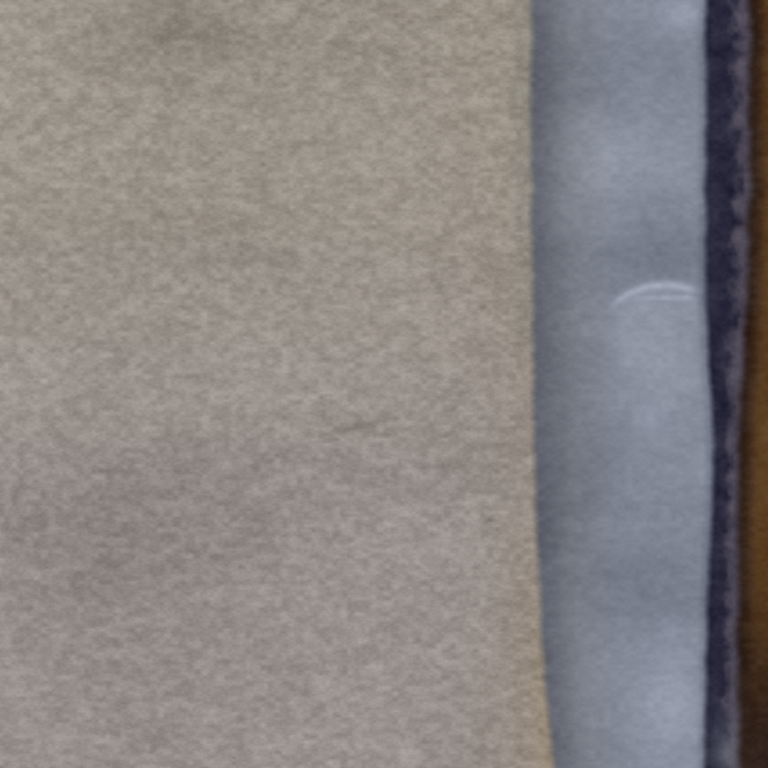
This texture is drawn by a WebGL 2 fragment shader. Its source:

```glsl
#version 300 es
precision highp float;

uniform vec2 u_resolution;
out vec4 fragColor;

const vec3 WALL_WARM = vec3(0.605, 0.575, 0.535);
const vec3 WALL_COOL = vec3(0.588, 0.558, 0.548);
const vec3 WALL_TAN = vec3(0.60, 0.54, 0.45);
const vec3 STRIP_SHADE = vec3(0.37, 0.38, 0.42);
const vec3 STRIP_BLUE = vec3(0.51, 0.535, 0.59);
const vec3 STRIP_GREY = vec3(0.47, 0.49, 0.525);
const vec3 SHEEN = vec3(0.68, 0.70, 0.77);
const vec3 NAVY = vec3(0.16, 0.16, 0.23);
const vec3 MAUVE = vec3(0.34, 0.31, 0.36);
const vec3 BROWN = vec3(0.35, 0.24, 0.13);
const vec3 BROWN_DARK = vec3(0.17, 0.115, 0.09);

float hash(vec2 p) {
  vec3 q = fract(vec3(p.xyx) * 0.1031);
  q += dot(q, q.yzx + 33.33);
  return fract((q.x + q.y) * q.z);
}

float valueNoise(vec2 p) {
  vec2 cell = floor(p), f = fract(p);
  f = f * f * (3.0 - 2.0 * f);
  float low = mix(hash(cell), hash(cell + vec2(1, 0)), f.x);
  float high = mix(hash(cell + vec2(0, 1)), hash(cell + vec2(1, 1)), f.x);
  return mix(low, high, f.y);
}

// Layered noise centred on zero
float fbm(vec2 p, int octaves) {
  float sum = 0.0, weight = 0.5;
  for (int i = 0; i < octaves; i++) {
    sum += weight * (valueNoise(p) - 0.5);
    p = p * 2.03 + 17.1;
    weight *= 0.55;
  }
  return sum;
}

// Soft elliptical spot
float spot(vec2 p, vec2 centre, vec2 radius) {
  vec2 d = (p - centre) / radius;
  return exp(-dot(d, d));
}

float edge(float x, float border, float softness) {
  return smoothstep(border - softness, border + softness, x);
}

vec3 wallColor(vec2 p, float rim) {
  vec3 color = mix(WALL_COOL, WALL_WARM, smoothstep(0.15, 0.9, p.y));
  color += 0.07 * fbm(p * vec2(4.0, 6.0) + 3.0, 3);
  color -= 0.045 * spot(p, vec2(0.23, 0.95), vec2(0.14, 0.10));
  color -= 0.025 * spot(p, vec2(0.27, 0.69), vec2(0.14, 0.06));
  color -= 0.03 * spot(p, vec2(0.15, 0.27), vec2(0.16, 0.18));
  color -= 0.025 * spot(p, vec2(0.55, 0.40), vec2(0.16, 0.05));

  // Small smudges
  vec2 tilted = vec2(p.x, p.y - 0.25 * (p.x - 0.46));
  color -= 0.07 * spot(tilted, vec2(0.46, 0.443), vec2(0.035, 0.006));
  color -= 0.08 * spot(p, vec2(0.637, 0.322), vec2(0.014, 0.008));

  // Yellowed border and its thin grey lip
  float tan_ = exp(-abs(rim - p.x) / 0.055) * mix(0.75, 0.2, smoothstep(0.0, 0.45, p.y));
  color = mix(color, WALL_TAN, tan_);
  float lip = smoothstep(0.035, 0.01, rim - p.x) * smoothstep(0.45, 0.8, p.y);
  return color - lip * vec3(0.05, 0.03, 0.02);
}

vec3 stripColor(vec2 p, float rim, float outer) {
  float across = (p.x - rim) / (outer - rim);
  vec3 color = mix(STRIP_GREY, STRIP_BLUE, smoothstep(0.1, 0.6, across));
  color = mix(STRIP_SHADE, color, smoothstep(-0.05, 0.28, across));
  color += 0.09 * fbm(p * vec2(8.0, 11.0) + 40.0, 3);
  color += 0.05 * spot(p, vec2(0.83, 0.79), vec2(0.10, 0.05));
  color -= 0.05 * spot(p, vec2(0.83, 0.66), vec2(0.11, 0.035));
  color -= 0.04 * spot(p, vec2(0.84, 0.22), vec2(0.10, 0.06));

  // Raised fold with a bright arched crest
  float t = p.x - 0.868;
  float crest = 0.629 - 5.0 * t * t;
  float span = edge(p.x, 0.80, 0.015) * (1.0 - edge(p.x, 0.905, 0.012));
  color += 0.04 * span * smoothstep(0.42, 0.60, p.y) * (1.0 - edge(p.y, crest, 0.008));
  float crestLine = exp(-pow((p.y - crest) / 0.006, 2.0));
  float lowerLine = exp(-pow((p.y - 0.612) / 0.004, 2.0)) * edge(p.x, 0.83, 0.02);
  color = mix(color, SHEEN, span * max(0.7 * crestLine, 0.45 * lowerLine));

  // Reflected patches
  float glints = 0.45 * spot(p, vec2(0.885, 0.98), vec2(0.025, 0.018));
  glints += 0.25 * spot(p, vec2(0.845, 0.455), vec2(0.025, 0.02));
  glints += 0.38 * spot(p, vec2(0.875, 0.08), vec2(0.04, 0.09));
  color = mix(color, SHEEN, glints);
  return color - 0.08 * smoothstep(0.93, 1.0, across);
}

vec3 bandColor(vec2 p, float outer, float end) {
  float across = (p.x - outer) / (end - outer);
  float mottling = fbm(p * vec2(55.0, 45.0), 3);
  float mauve = smoothstep(0.45, 0.85, across + 0.5 * mottling);
  vec3 color = mix(NAVY, MAUVE, mauve * 0.8) + 0.10 * mottling;
  return mix(color, STRIP_GREY, 0.5 * spot(p, vec2(0.945, 0.02), vec2(0.02, 0.04)));
}

vec3 brownColor(vec2 p, float end) {
  float light = smoothstep(0.0, 0.03, p.x - end) * smoothstep(0.0, 0.28, p.y);
  return mix(BROWN_DARK, BROWN, light) + 0.07 * fbm(p * vec2(30.0, 14.0), 3);
}

void main() {
  vec2 p = gl_FragCoord.xy / u_resolution;

  // Borders of the vertical layers
  float wobble = 0.006 * fbm(vec2(2.0, p.y * 28.0), 3);
  float rim = 0.692 + 0.028 * pow(1.0 - p.y, 4.0) + wobble;
  float outer = 0.919 + 0.010 * spot(p, vec2(p.x, 0.40), vec2(1.0, 0.16)) - wobble;
  float end = mix(0.961, 0.977, smoothstep(0.35, 0.8, p.y)) + 1.5 * wobble;

  vec3 color = wallColor(p, rim);
  color = mix(color, stripColor(p, rim, outer), edge(p.x, rim, 0.007));
  color = mix(color, bandColor(p, outer, end), edge(p.x, outer, 0.006));
  color = mix(color, brownColor(p, end), edge(p.x, end, 0.008));

  // Fibrous grain, strongest on the wall
  float grain = fbm(p * vec2(105.0, 145.0), 3) + 0.5 * fbm(p * vec2(38.0, 85.0) + 9.0, 2);
  color += grain * mix(0.15, 0.07, edge(p.x, rim, 0.01));
  fragColor = vec4(clamp(color, 0.0, 1.0), 1.0);
}
```
